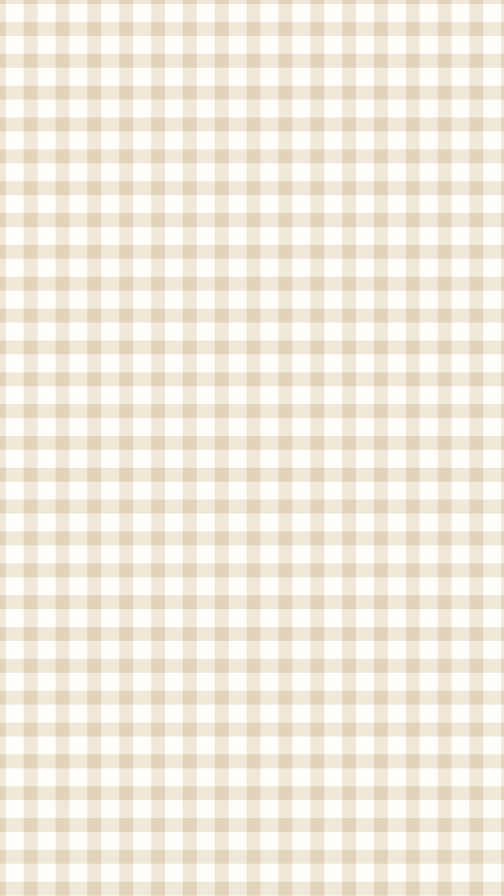
This pattern is drawn by a Shadertoy shader. Its source:

```glsl
// Beige gingham: even vertical and horizontal bands on a warm white ground.
// Each band is a translucent dye layer; the layers multiply, so the
// crossings come out as darker squares.

#define REPEATS_DOWN 28.14               // checks per canvas height
#define BAND_WIDTH   0.437               // share of one check
#define BAND_CENTRE  vec2(0.963, 0.230)  // first band centres, in checks
#define EDGE_PIXELS  1.1                 // width of the smoothed edge
#define GROUND       vec3(1.0, 0.995, 0.985)
#define DYE          vec3(0.942, 0.914, 0.863)

// Coverage of the repeating bands along both axes at once.
vec2 bandCoverage(vec2 checks, float edge) {
    vec2 fromCentre = abs(fract(checks - BAND_CENTRE + 0.5) - 0.5);
    return clamp((0.5 * BAND_WIDTH - fromCentre) / edge + 0.5, 0.0, 1.0);
}

// Light left after passing through one layer of dye.
vec3 dyeLayer(float coverage) {
    return mix(vec3(1.0), DYE, coverage);
}

void mainImage(out vec4 fragColor, in vec2 fragCoord) {
    // Square checks, scaled by the canvas height
    float checksPerPixel = REPEATS_DOWN / iResolution.y;
    vec2 checks = fragCoord * checksPerPixel;

    // Two crossing sets of bands
    vec2 bands = bandCoverage(checks, EDGE_PIXELS * checksPerPixel);
    vec3 colour = GROUND * dyeLayer(bands.x) * dyeLayer(bands.y);

    fragColor = vec4(colour, 1.0);
}
```
